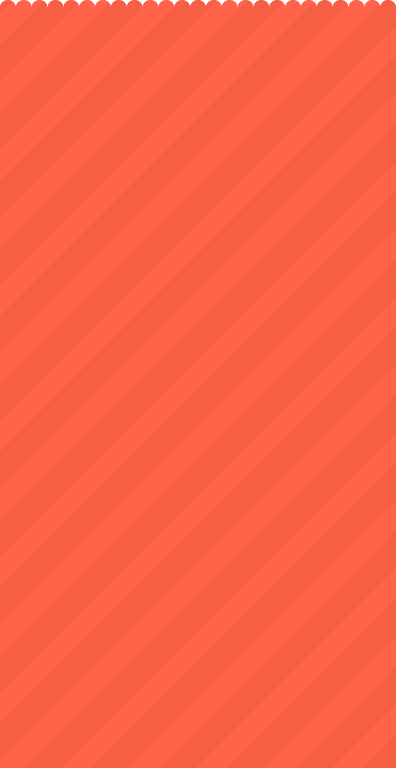
Give the GLSL for this pattern, as a Shadertoy shader.

```glsl
// Coral diagonal stripes below a scalloped white top edge.

// Coverage of a shape from its signed distance, about one pixel soft
float coverage(float dist, float pixel) {
    return clamp(0.5 - dist / pixel, 0.0, 1.0);
}

// Row of overlapping round caps joined to a solid body; y runs downward
float scallopDistance(vec2 p, float count) {
    float capX = (fract(p.x * count) - 0.5) / count;
    float cap = length(vec2(capX, p.y - 0.0205)) - 0.0207;
    return min(cap, 0.0165 - p.y);
}

// Distance to the nearest light band along the 45 degree diagonal
float stripeDistance(vec2 p, float period) {
    float phase = fract((p.x + p.y) / period - 0.43 + 0.5) - 0.5;
    return (abs(phase) - 0.225) * period * 0.70711;
}

void mainImage(out vec4 fragColor, in vec2 fragCoord) {
    // Canvas width is one unit, measured from the top left
    vec2 p = vec2(fragCoord.x, iResolution.y - fragCoord.y) / iResolution.x;
    float pixel = 1.0 / iResolution.x;

    // Two close coral tones
    vec3 darkCoral = vec3(0.965, 0.373, 0.263);
    vec3 lightCoral = vec3(1.0, 0.388, 0.286);
    float stripe = coverage(stripeDistance(p, 0.1714), pixel);
    vec3 color = mix(darkCoral, lightCoral, stripe);

    // White shows between the caps
    float body = coverage(scallopDistance(p, 25.0), pixel);
    fragColor = vec4(mix(vec3(1.0), color, body), 1.0);
}
```
